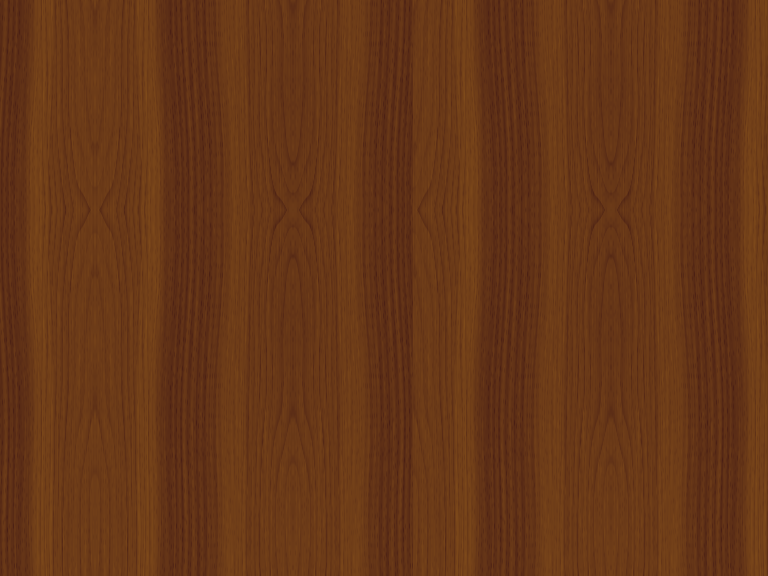
Write a Shadertoy shader that draws this texture.

```glsl
// Book-matched walnut veneer: two flame-figured leaves folded about their centres
// and about one level line, then laid again past a vertical seam. Bands set the
// tone; layered sines make the streaks, contours the rings, cells the pores.

float hash(vec2 p) {
    return fract(sin(dot(p, vec2(127.1, 311.7))) * 43758.5);
}

float bump(float x, float width) {
    return exp(-x * x / (width * width));
}

// Short upright dashes, one jittered in each cell, columns staggered
float pores(vec2 p) {
    p.y += 7.0 * hash(vec2(floor(p.x), 2.0));
    vec2 cell = floor(p);
    vec2 jitter = vec2(hash(cell), hash(cell + 17.3)) - 0.5;
    vec2 q = (fract(p) - 0.5 - jitter * 0.3) / vec2(0.4, 0.42);
    return smoothstep(1.0, 0.2, length(q)) * hash(cell + 5.1);
}

// Irregular streaks running along the grain
float streaks(float s, float v) {
    float bend = 0.4 * sin(v * 1.3 + s * 5.0);
    return 0.35 * sin(s * 25.0 + 2.0 * sin(s * 9.0) + bend)
         + 0.45 * sin(s * 61.0 + 2.5 * sin(s * 17.0 + 1.0) + bend)
         + 0.45 * sin(s * 113.0 + 3.0 * sin(s * 29.0) - bend);
}

// Pointed growth rings around a leaf centre at distance d
float rings(float d, float v, float leaf) {
    float rise = 1.7 * (1.0 - exp(-v / 1.5)) + (0.14 + 0.08 * leaf) * sin(v * 2.6);
    float ripple = 0.05 * sin(d * 36.0 + 0.8) * bump(d, 0.4) + 0.03 * sin(v * 5.0 + d * 9.0);
    float height = rise * bump(d, 0.42) - 6.0 * d * d - 0.9 * d + ripple;
    float phase = height * 2.6 - 0.05 + 0.12 * leaf;
    float f = fract(phase);
    float line = pow(f, 4.0) * smoothstep(1.0, 0.9, f);
    float strength = 0.35 + 0.65 * hash(vec2(floor(phase), leaf));
    return line * strength * smoothstep(0.75, 0.4, d);
}

vec3 wood(vec2 p) {
    // Fold across both leaf centres and the level line
    float s = 2.93 - abs(p.x - 2.93);
    s = 0.95 + abs(s - 0.95);
    float v = abs(p.y - 3.66);
    float d = min(s - 0.95, 2.93 - s);
    float leaf = step(1.94, s);

    // The straight grain leans gently towards the second leaf near the fold
    float lean = 0.065 * bump(v, 1.3) + 0.012 * sin(v * 2.5);
    float g = s - lean * smoothstep(0.1, 0.7, d);

    // Broad tones: soft dark heart band with a golden strip on each side
    float heart = smoothstep(1.50, 1.72, g) * smoothstep(2.30, 2.02, g);
    float tone = 0.58 - 0.38 * heart;
    tone += 0.24 * bump(g - 1.45, 0.07) + 0.17 * bump(g - 2.36, 0.10);
    tone -= 0.12 * bump(g - 2.93, 0.38) * bump(v - 0.9, 1.3);
    tone += 0.05 * smoothstep(1.6, 3.6, v);

    // Streaks, and close pinstripes in the heart band
    tone += 0.15 * streaks(g, v) * (0.35 + 0.65 * smoothstep(0.1, 0.5, d));
    tone += 0.16 * heart * sin(g * 92.0 + 1.5 * sin(g * 21.0) + 0.4 * sin(v * 3.0));
    tone -= 0.65 * rings(d, v, leaf);

    // Fibres and pores, light and dark
    tone += 0.05 * sin(g * 171.0 + 3.0 * sin(v * 1.7 + g * 40.0));
    tone -= (0.20 + 0.14 * heart) * (pores(vec2(g * 46.0, v * 10.0)) - 0.15);
    tone += 0.18 * (pores(vec2(g * 33.0 + 40.0, v * 4.0)) - 0.15);

    vec3 darkBrown = vec3(0.332, 0.156, 0.082);
    vec3 goldBrown = vec3(0.488, 0.284, 0.101);
    return mix(darkBrown, goldBrown, clamp(tone, -0.3, 1.2));
}

void mainImage(out vec4 fragColor, in vec2 fragCoord) {
    // The canvas spans 7.68 by 5.76 units
    vec2 p = fragCoord / iResolution.xy * vec2(7.68, 5.76);

    // Past the seam the veneer starts again from the first leaf centre
    float seam = smoothstep(4.122, 4.138, p.x);
    vec3 color = mix(wood(p), wood(p - vec2(3.18, 0.0)), seam);
    fragColor = vec4(color, 1.0);
}
```
